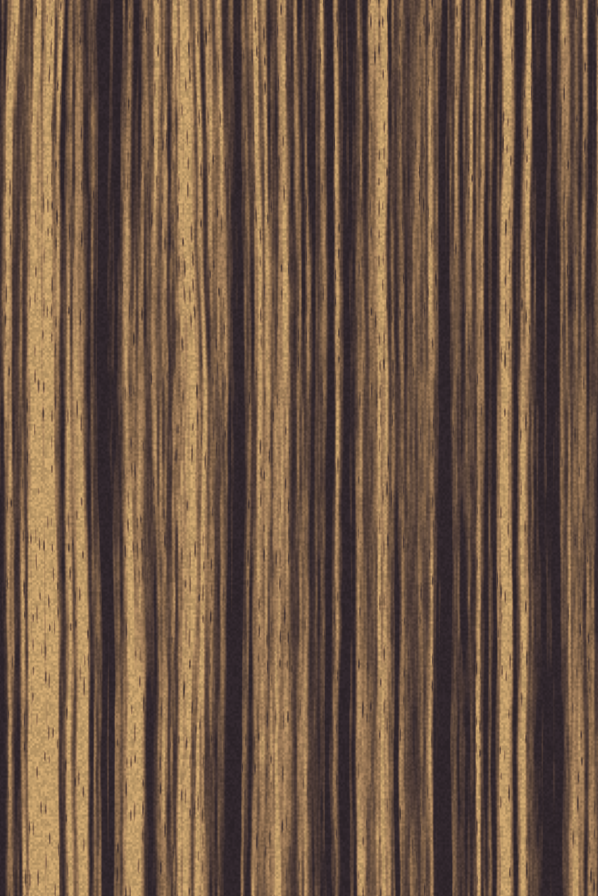
A Shadertoy shader for this texture:

```glsl
const vec3 EBONY = vec3(0.185, 0.148, 0.170);
const vec3 UMBER = vec3(0.30, 0.23, 0.21);
const vec3 WALNUT = vec3(0.40, 0.31, 0.25);
const vec3 OAK = vec3(0.52, 0.40, 0.29);
const vec3 TAN = vec3(0.63, 0.49, 0.35);
const vec3 HONEY = vec3(0.765, 0.62, 0.415);

const float BAND_PERIOD = 0.135;         // spacing of the broad dark bands
const float BAND_START = 0.11;           // centre of the first dark band
const vec2 BAND_WANDER = vec2(9.0, 0.3);
const vec2 STRIPE_FREQ = vec2(98.0, 0.35);
const vec2 LINE_FREQ = vec2(205.0, 0.9);
const vec2 HAIR_FREQ = vec2(340.0, 6.0);
const vec2 STREAK_FREQ = vec2(390.0, 30.0);
const vec4 WEIGHTS = vec4(0.64, 0.95, 0.85, 0.42); // band, stripe, line, hair
const float STREAK_WEIGHT = 0.2;
const float NOISE_DEVIATION = 0.2145;
const float EQUALISE = 1.65;             // spreads tones evenly over the ramp

const vec2 EYE_CENTRE = vec2(0.191, 0.60);
const float EYE_HEIGHT = 0.25;
const float EYE_PUSH = 0.017;
const float EYE_CORE = 0.022;
const float EYE_REACH = 0.07;

const vec2 PORE_CELLS = vec2(215.0, 34.0);
const float PORE_SHARE = 0.30;
const float PORE_DEPTH = 0.42;
const float SPECKLE = 0.24;

float hash(vec2 p) {
    vec3 q = fract(p.xyx * vec3(0.1031, 0.1030, 0.0973));
    q += dot(q, q.yzx + 33.33);
    return fract((q.x + q.y) * q.z);
}

float noise(vec2 p) {
    vec2 cell = floor(p), f = fract(p);
    f = f * f * (3.0 - 2.0 * f);
    float low = mix(hash(cell), hash(cell + vec2(1, 0)), f.x);
    float high = mix(hash(cell + vec2(0, 1)), hash(cell + vec2(1, 1)), f.x);
    return mix(low, high, f.y);
}

// Noise with mean zero and unit deviation
float grain(vec2 p) {
    return (noise(p) - 0.5) / NOISE_DEVIATION;
}

// Lets the fibres drift slowly and part around the eye
vec2 bendFibres(vec2 p) {
    p.x += 0.010 * (noise(p * vec2(5.0, 2.6) + 17.0) - 0.5);
    p.x += 0.003 * (noise(p * vec2(14.0, 7.0) + 41.0) - 0.5);
    float side = p.x - EYE_CENTRE.x;
    float rise = (p.y - EYE_CENTRE.y) / EYE_HEIGHT;
    float push = EYE_PUSH * exp(-rise * rise - abs(side) / EYE_REACH);
    p.x -= push * side / (abs(side) + EYE_CORE);
    return p;
}

// Stripes of several scales, equalised to a tone from 0 to 1
float stripeTone(vec2 p, vec2 surface) {
    float side = abs(p.x - EYE_CENTRE.x);
    vec2 q = p + vec2(0.014 * noise(vec2(p.x * 27.0, 3.0)), 0.0);
    float phase = (p.x - BAND_START) / BAND_PERIOD;
    phase += 0.25 * (noise(p * BAND_WANDER + 5.0) - 0.5);
    float band = -1.414 * cos(6.28319 * phase);
    float stripe = grain(q * STRIPE_FREQ + 11.0);
    float line = grain(q * LINE_FREQ + 59.0);
    float hair = grain(surface * HAIR_FREQ + 83.0);
    float streak = grain(surface * STREAK_FREQ + 29.0);
    float z = dot(WEIGHTS, vec4(band, stripe, line, hair)) + STREAK_WEIGHT * streak;
    z /= length(vec2(length(WEIGHTS), STREAK_WEIGHT));

    // Brown heart of the eye with a pale stripe on either side
    float heart = 1.0 - smoothstep(0.004, 0.009, side);
    float rim = smoothstep(0.011, 0.015, side) * (1.0 - smoothstep(0.019, 0.024, side));
    float weave = grain(surface * vec2(190.0, 3.0) + 71.0);
    z = mix(z, 0.05 + 0.35 * weave + 0.35 * hair + 0.25 * streak, 0.85 * heart);
    z += 0.7 * rim;
    return 1.0 / (1.0 + exp(-EQUALISE * z));
}

// Thin dark dashes, staggered from column to column
float pores(vec2 p) {
    vec2 q = p * PORE_CELLS;
    float column = floor(q.x);
    q.y += 7.0 * hash(vec2(column, 91.0));
    vec2 cell = vec2(column, floor(q.y));
    float centre = 0.35 + 0.3 * hash(cell + 23.0);
    float reach = 0.2 + 0.28 * hash(cell + 67.0);
    float across = 1.0 - smoothstep(0.05, 0.34, abs(fract(q.x) - centre));
    float along = 1.0 - smoothstep(0.2 * reach, reach, abs(fract(q.y) - 0.5));
    float strength = 0.4 + 0.6 * hash(cell + 37.0);
    return strength * across * along * step(hash(cell + 7.0), PORE_SHARE);
}

// Ramp whose stops follow the share of each colour
vec3 woodColour(float tone) {
    vec3 c = mix(EBONY, UMBER, smoothstep(0.11, 0.335, tone));
    c = mix(c, WALNUT, clamp((tone - 0.335) / 0.165, 0.0, 1.0));
    c = mix(c, OAK, clamp((tone - 0.50) / 0.16, 0.0, 1.0));
    c = mix(c, TAN, clamp((tone - 0.66) / 0.15, 0.0, 1.0));
    return mix(c, HONEY, clamp((tone - 0.81) / 0.12, 0.0, 1.0));
}

void mainImage(out vec4 fragColor, in vec2 fragCoord) {
    vec2 p = fragCoord / iResolution.y;
    vec2 fibre = bendFibres(p);
    float tone = stripeTone(fibre, p);
    tone -= PORE_DEPTH * pores(fibre) * smoothstep(0.3, 0.8, tone);
    vec3 colour = woodColour(tone);
    colour *= 1.0 + SPECKLE * (noise(p * vec2(430.0, 390.0)) - 0.5);
    fragColor = vec4(colour, 1.0);
}
```
